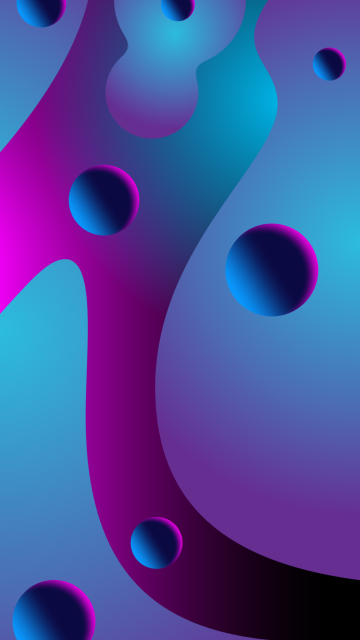
This background is drawn by a Shadertoy shader. Its source:

```glsl
// Fluid gradient background: large smooth blobs over a magenta, teal and black
// field, with glossy two-tone balls. Blob outlines are cubic curves solved for
// x at a given height. Units: canvas width = 1, y runs down from the top edge.

#define CYAN vec3(0.17, 0.74, 0.87)
#define BLUE vec3(0.30, 0.42, 0.70)
#define PURPLE vec3(0.40, 0.18, 0.57)
#define MAGENTA vec3(0.93, 0.0, 0.95)
#define TEAL vec3(0.0, 0.71, 0.91)
#define NAVY vec3(0.045, 0.035, 0.26)
#define BALL_BLUE vec3(0.04, 0.60, 1.0)
#define BALL_PINK vec3(0.92, 0.0, 0.88)
#define NECK_BLEND 0.05

// Approximate signed distance to a cubic curve whose y grows with t;
// positive on its right side.
float rightOf(vec2 p, vec2 a, vec2 b, vec2 c, vec2 d) {
    float t = 0.5, stepSize = 0.25;
    vec2 q;
    for (int i = 0; i < 16; i++) {
        float s = 1.0 - t;
        q = s*s*s*a + 3.0*s*s*t*b + 3.0*s*t*t*c + t*t*t*d;
        t += q.y < p.y ? stepSize : -stepSize;
        stepSize *= 0.5;
    }
    float s = 1.0 - t;
    vec2 tangent = s*s*(b - a) + 2.0*s*t*(c - b) + t*t*(d - c);
    return (p.x - q.x) * tangent.y / max(length(tangent), 1e-5);
}

float smoothMin(float a, float b, float k) {
    float h = max(k - abs(a - b), 0.0) / k;
    return min(a, b) - h*h*k*0.25;
}

// Coverage of a shape, positive distance inside
float coverage(float dist) {
    float px = 0.75 / iResolution.x;
    return smoothstep(-px, px, dist);
}

// Radial glow from cyan through blue to purple
vec3 glow(vec2 p, vec2 center, float radius) {
    float d = length(p - center) / radius;
    vec3 inner = mix(CYAN, BLUE, clamp(d / 0.61, 0.0, 1.0));
    return mix(inner, PURPLE, clamp((d - 0.61) / 0.39, 0.0, 1.0));
}

vec3 backdrop(vec2 p) {
    float fade = pow(max(1.0 - p.x / 0.926, 0.0), 1.6);
    fade *= mix(0.65, 1.0, smoothstep(0.25, 0.74, p.y));
    float teal = max(1.0 - length(p - vec2(0.787, 0.278)) / 0.694, 0.0);
    return mix(MAGENTA * fade, TEAL, teal);
}

float rightBlob(vec2 p) {
    if (p.y < 0.289) return rightOf(p, vec2(0.745, 0.0), vec2(0.644, 0.15),
                                    vec2(0.771, 0.174), vec2(0.771, 0.289));
    if (p.y < 1.076) return rightOf(p, vec2(0.771, 0.289), vec2(0.771, 0.451),
                                    vec2(0.431, 0.683), vec2(0.431, 1.076));
    return rightOf(p, vec2(0.431, 1.076), vec2(0.431, 1.435),
                   vec2(0.671, 1.586), vec2(1.08, 1.62));
}

float leftBlob(vec2 p) {
    float rise = rightOf(p, vec2(0.181, 0.72), vec2(0.116, 0.72),
                         vec2(0.046, 0.833), vec2(-0.139, 1.019));
    float fall = p.y < 1.157
        ? rightOf(p, vec2(0.181, 0.72), vec2(0.271, 0.72),
                  vec2(0.238, 0.972), vec2(0.238, 1.157))
        : rightOf(p, vec2(0.238, 1.157), vec2(0.238, 1.597),
                  vec2(0.44, 1.748), vec2(0.752, 1.778));
    return min(min(rise, -fall), p.y - 0.72);
}

float cornerBlob(vec2 p) {
    return -rightOf(p, vec2(0.245, 0.0), vec2(0.208, 0.15),
                    vec2(0.104, 0.312), vec2(-0.046, 0.475));
}

float dropBlob(vec2 p) {
    float upper = length(p - vec2(0.5, 0.0)) - 0.183;
    float lower = length(p - vec2(0.422, 0.256)) - 0.129;
    return -smoothMin(upper, lower, NECK_BLEND);
}

// Ball shading in local coordinates: blue lit side, thin pink rim opposite
vec3 ballColor(vec2 q) {
    vec2 lightDir = vec2(-0.85, 0.53);
    vec3 col = mix(NAVY, BALL_BLUE, smoothstep(-0.15, 1.05, dot(q, lightDir)));
    return mix(col, BALL_PINK, smoothstep(0.9, 1.28, length(q - 0.25*lightDir)));
}

void mainImage(out vec4 fragColor, in vec2 fragCoord) {
    vec2 p = vec2(fragCoord.x, iResolution.y - fragCoord.y) / iResolution.x;

    // Blobs over the backdrop
    vec3 col = backdrop(p);
    col = mix(col, glow(p, vec2(1.0, 0.67), 0.764), coverage(rightBlob(p)));
    col = mix(col, glow(p, vec2(0.0, 0.92), 1.2), coverage(leftBlob(p)));
    col = mix(col, glow(p, vec2(-0.12, 0.53), 0.8), coverage(cornerBlob(p)));
    col = mix(col, glow(p, vec2(0.486, 0.093), 0.266), coverage(dropBlob(p)));

    // Balls: center and radius
    vec3 balls[7] = vec3[7](
        vec3(0.289, 0.556, 0.098), vec3(0.755, 0.75, 0.129),
        vec3(0.435, 1.508, 0.072), vec3(0.15, 1.726, 0.115),
        vec3(0.915, 0.178, 0.046), vec3(0.115, 0.007, 0.069),
        vec3(0.494, 0.012, 0.047));
    for (int i = 0; i < 7; i++) {
        vec2 offset = p - balls[i].xy;
        float radius = balls[i].z;
        col = mix(col, ballColor(offset / radius), coverage(radius - length(offset)));
    }
    fragColor = vec4(col, 1.0);
}
```
